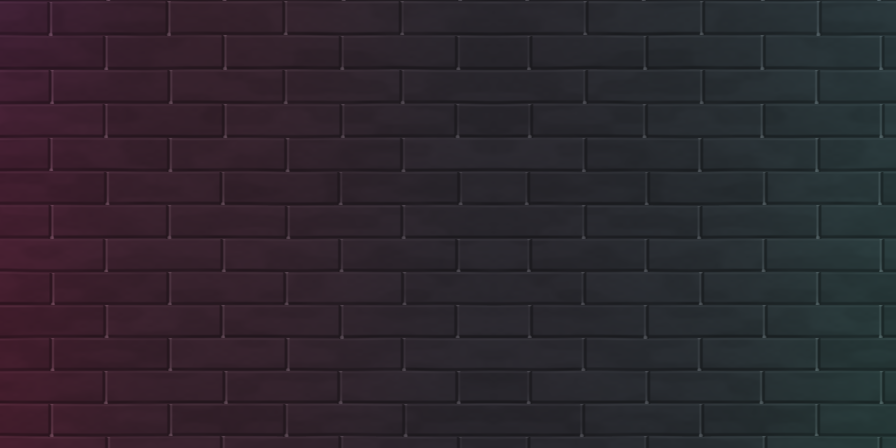
This texture is drawn by a WebGL 1 fragment shader. Its source:

```glsl
precision highp float;
// Dark brick wall, mirrored about an off-centre axis, lit crimson from the left and teal from the right.
uniform vec2 u_resolution;

float hash(vec2 p) {
  return fract(sin(dot(p, vec2(127.1, 311.7))) * 43758.5453);
}

float noise(vec2 p) {
  vec2 i = floor(p), f = fract(p);
  f = f * f * (3.0 - 2.0 * f);
  return mix(mix(hash(i), hash(i + vec2(1.0, 0.0)), f.x),
             mix(hash(i + vec2(0.0, 1.0)), hash(i + 1.0), f.x), f.y);
}

// Soft-edged line of half width w around d = 0
float line(float d, float w) {
  float soft = 0.6 / u_resolution.y + 0.0012;
  return 1.0 - smoothstep(w - soft, w + soft, abs(d));
}

// Coloured light across the wall
vec3 wallLight(vec2 uv) {
  vec3 crimson = mix(vec3(0.275, 0.112, 0.175), vec3(0.255, 0.125, 0.215), uv.y * uv.y);
  vec3 plum = vec3(0.205, 0.127, 0.168);
  vec3 charcoal = vec3(0.157, 0.150, 0.174);
  vec3 slate = vec3(0.150, 0.168, 0.186);
  vec3 teal = mix(vec3(0.145, 0.222, 0.218), vec3(0.165, 0.218, 0.235), uv.y);
  vec3 c = mix(crimson, plum, smoothstep(-0.08, 0.24, uv.x));
  c = mix(c, charcoal, smoothstep(0.20, 0.58, uv.x));
  c = mix(c, slate, smoothstep(0.56, 0.80, uv.x));
  return mix(c, teal, smoothstep(0.74, 1.03, uv.x));
}

void main() {
  vec2 uv = gl_FragCoord.xy / u_resolution;
  vec2 p = vec2(abs(uv.x * 2.0 - 1.102), 1.0 - uv.y);

  // Slightly uneven courses, a little shorter towards the bottom
  float t = p.y - 0.0026 + 0.0022 * (noise(p * vec2(9.0, 14.0)) - 0.5);
  float course = 12.97 * t + 0.42 * t * t;
  float row = floor(course);
  float bed = (fract(course + 0.5) - 0.5) * 0.0748;

  // Running bond: alternate courses start at different distances from the axis
  float start = mix(0.2005, 0.077, mod(row, 2.0));
  float along = (p.x - start) / 0.262;
  float joint = floor(along + 0.5);
  float head = (along - joint) * 0.262 + 0.008 * (hash(vec2(joint, row)) - 0.5);
  float brick = joint + step(0.0, head);
  float fromBottom = (1.0 - fract(course)) * 0.0748;

  // Brick faces: shade per brick, worn patches and a faint vertical falloff
  vec3 light = wallLight(uv);
  float shade = 1.0 + 0.09 * (hash(vec2(brick, row) + 7.3) - 0.5);
  float patches = noise(p * vec2(13.0, 34.0) + row * 3.7);
  shade += 0.07 * (smoothstep(0.35, 0.65, patches) - 0.5);
  shade += 0.04 * (noise(p * vec2(60.0, 110.0)) - 0.5);
  shade += 0.05 * (0.5 - fract(course));
  vec3 color = light * shade;

  // Recessed shadow and pale lip along the bed joints
  float wear = noise(p * vec2(18.0, 40.0) + 5.0);
  color = mix(color, light * 0.66, line(bed + 0.0040, 0.0036) * (0.65 + 0.35 * wear));
  color = mix(color, light * 1.14 + 0.032, line(bed - 0.0020, 0.0021) * (0.35 + 0.6 * wear));

  // Head joints: shadow beside a pale strip that brightens at its foot
  float edgeLight = smoothstep(0.05, 0.75, p.x);
  float foot = 1.0 - smoothstep(0.002, 0.030, fromBottom);
  color = mix(color, light * 0.64, line(head - 0.0038, 0.0036) * 0.8);
  float pale = line(head + 0.0012, 0.0022) * (0.25 + 0.4 * edgeLight + 0.3 * foot);
  color = mix(color, light * 1.2 + 0.085, pale);

  // Small mortar beads where the joints meet
  float bead = length(vec2(head, bed + 0.002));
  color = mix(color, light * 1.2 + 0.15, 0.65 * (1.0 - smoothstep(0.002, 0.0065, bead)));

  gl_FragColor = vec4(color, 1.0);
}
```
